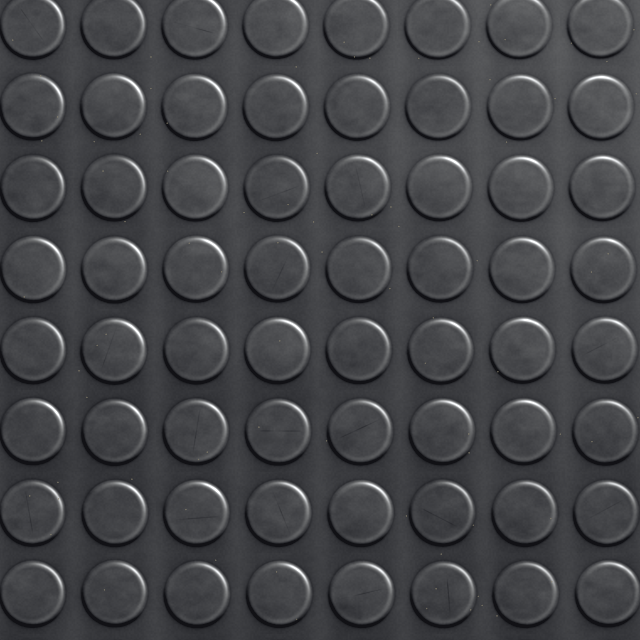
A WebGL 2 fragment shader for this texture:

```glsl
#version 300 es
precision highp float;
// Dark rubber floor with an eight by eight grid of raised round studs.
// Each stud is a disc with a bevelled rim, lit from the upper right, shaded
// from its polar coordinates; noise adds smudges, scratches, grain and dust.

uniform vec2 u_resolution;
out vec4 fragColor;

float hash(vec2 p) {
    vec3 q = fract(vec3(p.xyx) * 0.1031);
    q += dot(q, q.yzx + 33.33);
    return fract((q.x + q.y) * q.z);
}

float noise(vec2 p) {
    vec2 i = floor(p), f = fract(p);
    f = f * f * (3.0 - 2.0 * f);
    return mix(mix(hash(i), hash(i + vec2(1, 0)), f.x),
               mix(hash(i + vec2(0, 1)), hash(i + vec2(1, 1)), f.x), f.y);
}

float fbm(vec2 p) {
    float sum = 0.0, weight = 0.5;
    for (int i = 0; i < 4; i++) {
        sum += weight * noise(p);
        p = p * 2.03 + 17.1;
        weight *= 0.5;
    }
    return sum;
}

// Soft bell curve of the given half width
float bell(float x, float width) {
    return exp(-x * x / (width * width));
}

// How closely a direction faces an angle, from 0 to 1
float facing(vec2 dir, float angle) {
    return max(dot(dir, vec2(cos(angle), sin(angle))), 0.0);
}

void main() {
    vec2 uv = gl_FragCoord.xy / u_resolution;
    float pixel = 1.0 / min(u_resolution.x, u_resolution.y);

    // Stud cell: the columns draw slightly closer towards the top
    float row = round((uv.y - 0.073) / 0.1268);
    float pitch = 0.1284 - 0.00026 * row;
    float column = round((uv.x - 0.0515) / pitch);
    vec2 cell = vec2(column, row);
    vec2 center = vec2(0.0515 + column * pitch, 0.073 + row * 0.1268);
    center += 0.0016 * (vec2(hash(cell + 3.1), hash(cell + 8.7)) - 0.5);
    float variation = hash(cell + 21.0);

    // Polar coordinates, with radius 1 at the foot of the stud
    vec2 p = uv - center;
    float radius = length(p) / 0.0512;
    vec2 dir = p / max(length(p), 1e-5);
    float edge = max(pixel / 0.0512, 0.02);

    // Broad light over the sheet, strongest at the upper right
    float glow = exp(-3.2 * dot(uv - vec2(0.95, 1.0), uv - vec2(0.95, 1.0)));
    float side = bell(uv.x - 0.1, 0.3) * smoothstep(0.2, 1.0, uv.y);
    float smudge = fbm(uv * vec2(9.0, 13.0)) - 0.47;
    float wear = fbm(uv * vec2(45.0, 60.0) + variation * 9.0) - 0.47;

    // Ground between studs, with a contact shadow around each foot
    float ground = 0.212 + 0.11 * glow + 0.025 * side + 0.05 * smudge + 0.02 * wear;
    ground += 0.035 * smoothstep(0.25, 0.5, abs(p.x) / pitch);
    float low = facing(dir, 4.2);
    ground -= (0.03 + 0.07 * low) * exp(-max(radius - 1.0, 0.0) * 9.0);

    // Flat top, a little lighter towards the upper right
    float top = 0.258 + 0.085 * glow + 0.025 * side + 0.07 * smudge + 0.1 * wear;
    top += 0.035 * dot(p, vec2(0.6, 0.8)) / 0.0512 + 0.025 * (variation - 0.5);
    float scratchAngle = 6.283 * hash(cell + 5.0);
    vec2 across = vec2(-sin(scratchAngle), cos(scratchAngle));
    float scratch = bell(dot(p, across) - 0.02 * (variation - 0.5), 0.0011);
    scratch *= step(0.72, hash(cell + 14.0)) * smoothstep(0.75, 0.45, radius);
    top -= 0.07 * scratch * noise(uv * 60.0);

    // Bevel: dim inner ring, then the dark lower lip
    top += 0.065 * bell(radius - 0.86, 0.07) * (0.35 + facing(dir, 5.5));
    top -= 0.03 * bell(radius - 0.77, 0.05) * facing(dir, 1.0);
    float shade = mix(ground, top, smoothstep(1.0 + edge, 1.0 - edge, radius));
    float lip = bell(radius - 0.99, 0.055);
    shade -= lip * (0.05 + 0.17 * smoothstep(0.0, 0.8, facing(dir, 4.3)));

    // Glossy crescent turning upward as the studs near the light
    float lightAngle = mix(0.8, 1.55, uv.x * uv.x * (0.35 + 0.65 * uv.y));
    lightAngle -= 0.18 * (1.0 - uv.x) * uv.y;
    float lit = facing(dir, lightAngle + 0.25 * (variation - 0.5));
    float gloss = (0.75 + 0.35 * variation) * (0.8 + 0.35 * noise(uv * 90.0));
    float crescent = 0.57 * pow(lit, 5.0) * bell(radius - 0.905, 0.045);
    crescent += 0.17 * pow(lit, 1.5) * bell(radius - 0.89, 0.085);
    shade += gloss * crescent;

    // Fine grain and sparse dust
    shade += 0.022 * (noise(uv * 380.0) - 0.5);
    vec2 dustCell = floor(uv * 70.0);
    vec2 dustSpot = 0.2 + 0.6 * vec2(hash(dustCell + 41.0), hash(dustCell + 67.0));
    float dust = step(0.985, hash(dustCell + 90.0));
    dust *= smoothstep(0.13, 0.04, length(fract(uv * 70.0) - dustSpot));

    vec3 color = max(shade, 0.07) * vec3(0.99, 1.0, 1.01);
    color += vec3(-0.004, -0.002, 0.012) * smoothstep(0.5, 0.15, shade);
    color = mix(color, vec3(0.55, 0.52, 0.43), 0.6 * dust);
    fragColor = vec4(clamp(color, 0.0, 1.0), 1.0);
}
```
